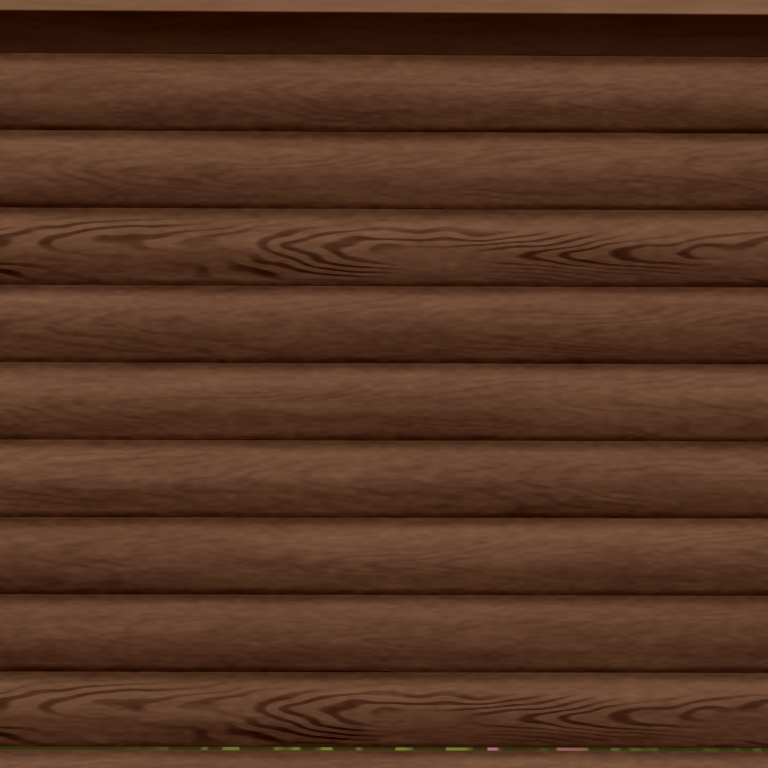
A WebGL 1 fragment shader for this texture:

```glsl
precision highp float;
// Nine rounded, dark-stained wooden slats under a shadowed top rail.

uniform vec2 u_resolution;

#define SLATS 9.0
#define PITCH 0.1007
#define BASE_Y 0.026
#define RAIL_Y 0.987
#define GRAIN 0.30
#define FIGURE 0.42
#define SEAM_HALF 0.0021
#define SHADOW vec3(0.165, 0.065, 0.020)
#define LIGHT vec3(0.490, 0.345, 0.255)
#define MOSS vec3(0.20, 0.22, 0.07)
#define LIME vec3(0.46, 0.58, 0.22)
#define PINK vec3(0.80, 0.50, 0.58)

float hash(vec2 p) {
    vec3 q = fract(vec3(p.xyx) * 0.1031);
    q += dot(q, q.yzx + 33.33);
    return fract((q.x + q.y) * q.z);
}

float noise(vec2 p) {
    vec2 i = floor(p), f = fract(p);
    f = f * f * (3.0 - 2.0 * f);
    return mix(mix(hash(i), hash(i + vec2(1, 0)), f.x),
               mix(hash(i + vec2(0, 1)), hash(i + vec2(1, 1)), f.x), f.y);
}

// Long fibres, finer and shorter with every octave, centred on zero.
float fibres(vec2 p) {
    p.y += 0.012 * noise(p * vec2(5.0, 14.0));
    float sum = 0.0, weight = 0.4;
    vec2 scale = vec2(4.0, 65.0);
    for (int i = 0; i < 4; i++) {
        sum += weight * (noise(p * scale + float(i) * 17.0) - 0.5);
        scale *= vec2(2.6, 1.7);
        weight *= 0.82;
    }
    return sum;
}

// Nested arches pointing left, broken into irregular dark veins.
float arches(float x, float t, float seed) {
    float bend = sqrt((t - 0.55) * (t - 0.55) + 0.006);
    float phase = 12.0 * x - 9.0 * bend
                + 3.2 * noise(vec2(x * 5.0 + seed, t * 3.0))
                + 0.7 * noise(vec2(x * 24.0, t * 9.0 + seed));
    float vein = smoothstep(0.35, 1.0, 0.5 + 0.5 * sin(6.2832 * phase));
    float patches = noise(vec2(x * 7.0 + seed * 3.0, t * 5.0));
    return vein * smoothstep(0.15, 0.75, patches);
}

// Brightness across one slat: t is 0 at its top edge, 1 in the groove.
float slatProfile(float t, float edge) {
    float tone = mix(0.40, 0.80, smoothstep(0.03, 0.18, t));
    tone -= 0.52 * smoothstep(0.22, 1.0, t);
    tone -= 0.30 * smoothstep(0.90, 1.0, t);
    return mix(-0.02, tone, smoothstep(0.0, edge, t));
}

void main() {
    vec2 uv = gl_FragCoord.xy / u_resolution;
    float px = 1.0 / u_resolution.y;

    // The slats sag slightly to the right, more so near the top.
    float y = uv.y + uv.x * (0.002 + 0.004 * uv.y * uv.y);
    float row = (y - BASE_Y) / PITCH;
    float slat = floor(row);
    float t = 1.0 - fract(row);
    float seed = 10.0 * hash(vec2(slat + 3.0, 7.0));
    float edge = 1.5 * px / PITCH;

    // Slat shading, with its own overall tone and uneven stain.
    float grain = fibres(uv + vec2(seed, 0.0));
    float tone = slatProfile(t, edge);
    tone += 0.10 * (hash(vec2(slat + 11.0, 2.0)) - 0.5);
    tone += 0.12 * (noise(vec2(uv.x * 3.0 + seed, row * 2.0)) - 0.5);
    tone += GRAIN * grain;

    // Every sixth slat is strongly figured, the others only faintly.
    float figured = 1.0 - step(0.5, mod(slat, 6.0));
    float strength = mix(0.10 + 0.16 * hash(vec2(slat + 5.0, 4.0)), 1.0, figured);
    float body = smoothstep(0.08, 0.25, t) * (1.0 - smoothstep(0.85, 1.0, t));
    tone -= FIGURE * strength * body * arches(uv.x, t, seed);

    // Fine pores.
    tone += 0.12 * (noise(uv * vec2(90.0, 300.0)) - 0.5);

    // Shadowed recess and the lit rail above it.
    float recessTop = (RAIL_Y - BASE_Y) / PITCH;
    float recess = 0.06 - 0.18 * smoothstep(SLATS, recessTop, row) + 0.16 * grain;
    tone = mix(tone, recess, smoothstep(SLATS - edge, SLATS + edge, row));
    float rail = 0.98 + 0.25 * grain;
    tone = mix(tone, rail, smoothstep(RAIL_Y - 1.5 * px, RAIL_Y + 1.5 * px, y));
    vec3 color = mix(SHADOW, LIGHT, clamp(tone, -0.2, 1.15));

    // Mossy seam below the lowest slat, with scattered bright flecks.
    float seam = 1.0 - smoothstep(SEAM_HALF - px, SEAM_HALF + px, abs(y - BASE_Y));
    float fleck = noise(vec2(uv.x * 75.0, 3.0));
    float cluster = smoothstep(0.12, 0.35, uv.x) * (1.0 - 0.6 * smoothstep(0.6, 0.9, uv.x));
    float blush = smoothstep(0.55, 0.70, noise(vec2(uv.x * 22.0, 9.0)))
                * smoothstep(0.42, 0.47, uv.x);
    vec3 seamColor = mix(MOSS, mix(LIME, PINK, blush), cluster * smoothstep(0.45, 0.8, fleck));
    color = mix(color, seamColor, 0.85 * seam);

    gl_FragColor = vec4(color, 1.0);
}
```
